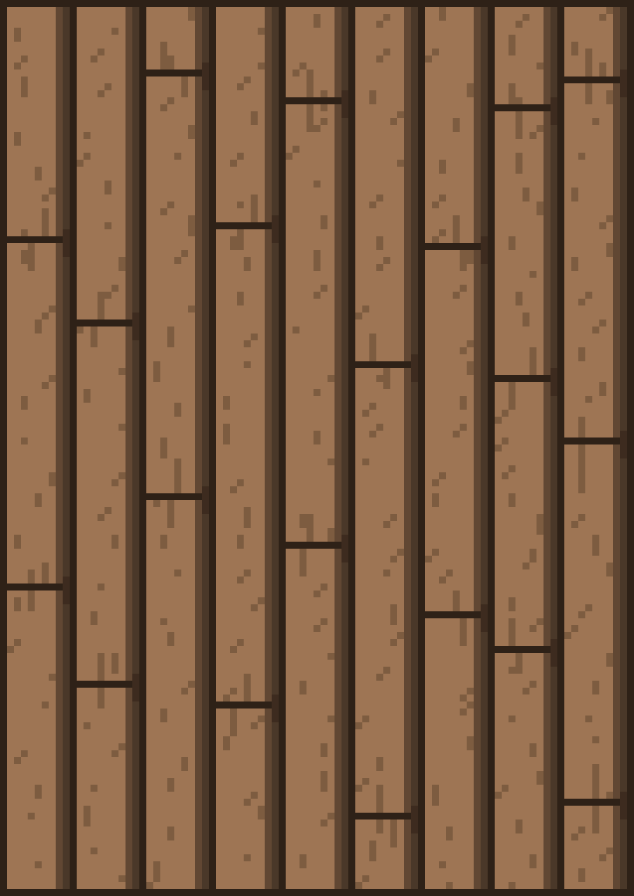
Reproduce this texture procedurally as a Shadertoy shader.

```glsl
// Nine upright wooden planks in blocky pixel style on a 91 x 129 cell grid.
// Each plank has shaded right edges, butt joints at a regular spacing,
// and grain specks scattered by a one-point-per-block cellular hash.

// Per plank: row of the first joint from the top, rows between joints.
const float FIRST_JOINT[9] = float[](34., 46., 10., 32., 14., 52., 35., 15., 11.);
const float JOINT_STEP[9] = float[](50., 52., 61., 69., 64., 65., 53., 39., 52.);

float hash(vec2 p) {
    vec3 q = fract(p.xyx * vec3(0.1031, 0.1030, 0.0973));
    q += dot(q, q.yzx + 33.33);
    return fract((q.x + q.y) * q.z);
}

// One speck per block, one to three cells tall, some with a diagonal neighbour.
bool isSpeck(float plank, float x, float row) {
    float blockRows = plank > 6.5 ? 4.0 : 5.0;
    float block = floor(row / blockRows);
    vec2 id = vec2(plank * 17.0 + 3.0, block * 7.0 + 5.0);
    vec2 point = vec2(1.0 + floor(6.0 * hash(id)),
                      floor((blockRows - 1.0) * hash(id + 41.3)));
    vec2 d = vec2(x, mod(row, blockRows)) - point;
    float kind = hash(id + 87.7);
    float tall = kind > 0.92 ? 3.0 : kind > 0.62 ? 2.0 : 1.0;
    bool body = d.x == 0.0 && d.y >= 0.0 && d.y < tall;
    bool neighbour = kind < 0.4 && d == vec2(-1.0, 1.0);
    return body || neighbour;
}

// Colour of one grid cell; rows count down from the top.
vec3 cellColor(vec2 cell) {
    const vec3 gap = vec3(0.18, 0.13, 0.09);
    float plank = min(floor(cell.x / 10.0), 8.0);
    float x = mod(cell.x, 10.0);
    float row = cell.y;
    if (x == 0.0 || row <= 0.0 || row >= 128.0) return gap;

    // Signed row distance to the nearest joint, negative above it.
    float first = FIRST_JOINT[int(plank)], spacing = JOINT_STEP[int(plank)];
    float n = max(floor((row - first) / spacing + 0.5), 0.0);
    float d = row - first - n * spacing;

    // Shaded edge with a darker notch beside each joint.
    if (x == 9.0) return d >= -1.0 && d <= 2.0 ? vec3(0.24, 0.17, 0.12) : vec3(0.29, 0.22, 0.16);
    if (d == 0.0) return gap;
    if (x == 8.0) return vec3(0.38, 0.28, 0.20);

    // Short grain streaks leave each joint upwards and downwards.
    vec2 id = vec2(plank * 5.0 + 1.0, n * 11.0 + sign(d) * 3.0 + 9.0);
    float streakX = 3.0 + floor(4.0 * hash(id));
    float streakLength = 3.0 + floor(2.0 * hash(id + 23.1));
    bool streak = x == streakX && abs(d) <= streakLength;

    return streak || isSpeck(plank, x - 1.0, row - 1.0)
        ? vec3(0.49, 0.36, 0.25) : vec3(0.62, 0.46, 0.33);
}

void mainImage(out vec4 fragColor, in vec2 fragCoord) {
    // Average 4 x 4 samples per pixel to smooth the cell edges.
    vec3 color = vec3(0.0);
    for (int i = 0; i < 16; i++) {
        vec2 offset = (vec2(i % 4, i / 4) + 0.5) / 4.0 - 0.5;
        vec2 uv = (fragCoord + offset) / iResolution.xy;
        color += cellColor(floor(vec2(uv.x, 1.0 - uv.y) * vec2(91.0, 129.0)));
    }
    fragColor = vec4(color / 16.0, 1.0);
}
```
